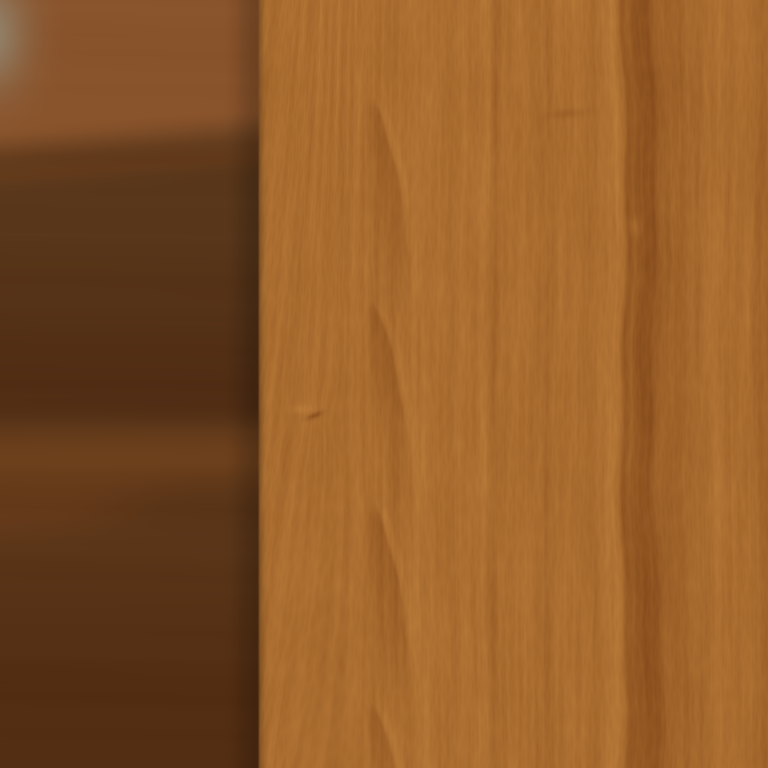
Write a three.js fragment shader that draws this texture.

```glsl
// Upright wooden board with arched grain and a knot, beside a blurred brown backdrop.
varying vec2 vUv;

const float BOARD_EDGE = 0.337;
const vec2 KNOT = vec2(0.41, 0.459);

vec2 hash2(vec2 p) {
  return fract(sin(vec2(dot(p, vec2(127.1, 311.7)), dot(p, vec2(269.5, 183.3)))) * 4375.85);
}

// Distance to the nearest scattered point, from 0 to about 1.
float cellular(vec2 p) {
  vec2 cell = floor(p), f = fract(p);
  float nearest = 2.0;
  for (int j = -1; j <= 1; j++) {
    for (int i = -1; i <= 1; i++) {
      vec2 o = vec2(float(i), float(j));
      nearest = min(nearest, length(o + hash2(cell + o) - f));
    }
  }
  return nearest;
}

float layeredSines(float x, float phase) {
  float sum = 0.0, amp = 0.5, freq = 1.0;
  for (int i = 0; i < 4; i++) {
    sum += amp * sin(x * freq + phase + float(i) * 1.7);
    freq *= 1.83;
    amp *= 0.72;
  }
  return sum;
}

float bump(float x, float centre, float width) {
  float d = (x - centre) / width;
  return exp(-d * d);
}

// Out-of-focus horizontal layers.
vec3 backdrop(vec2 p) {
  float slant = p.y - 0.08 * p.x;
  vec3 col = mix(vec3(0.325, 0.178, 0.072), vec3(0.35, 0.205, 0.092), smoothstep(0.10, 0.29, p.y));
  col = mix(col, vec3(0.315, 0.178, 0.078), smoothstep(0.43, 0.47, p.y));
  col = mix(col, vec3(0.345, 0.212, 0.102), smoothstep(0.49, 0.72, p.y));
  col += vec3(0.075, 0.046, 0.018) * bump(p.y, 0.405, 0.036);
  col += vec3(0.04, 0.018, 0.006) * bump(slant, 0.335, 0.04) * smoothstep(0.27, 0.05, p.x);
  col += vec3(0.04, 0.018, 0.005) * bump(slant, 0.772, 0.017);
  col = mix(col, vec3(0.535, 0.325, 0.168), smoothstep(0.772, 0.835, slant));
  col += 0.005 * layeredSines(p.y * 45.0, p.x * 3.0);
  float glow = exp(-dot((p - vec2(-0.015, 0.955)) / vec2(0.05, 0.07), (p - vec2(-0.015, 0.955)) / vec2(0.05, 0.07)));
  col = mix(col, vec3(0.58, 0.54, 0.46), 0.85 * glow);
  return col * (1.0 - 0.2 * smoothstep(0.29, BOARD_EDGE, p.x));
}

// Stacked pointed arches: crisp right flank, straight left side.
float arches(vec2 p) {
  float shade = 0.0;
  for (int i = 0; i < 4; i++) {
    float drop = 0.878 - 0.262 * float(i) - p.y;
    float below = max(drop, 0.0);
    float flank = 0.484 + 0.06 * (1.0 - exp(-below / 0.13)) + 0.001 * sin(p.y * 60.0);
    float fade = smoothstep(0.0, 0.03, drop) * smoothstep(0.34, 0.07, drop);
    float inside = smoothstep(flank + 0.003, flank - 0.003, p.x) * smoothstep(0.474, 0.487, p.x);
    shade += fade * inside * (0.35 + 0.65 * smoothstep(flank - 0.05, flank, p.x));
    shade -= 0.45 * fade * bump(p.x, flank + 0.007, 0.005);
  }
  return shade;
}

// Grain lines lean on the left and ripple near the dark stripe.
float grainAxis(vec2 p) {
  float lean = 0.11 * (p.y - 0.46) * smoothstep(0.49, 0.36, p.x);
  float ripple = 0.005 * sin(p.y * 9.0 + 1.0) + 0.002 * sin(p.y * 31.0);
  vec2 k = (p - KNOT) / vec2(0.03, 0.04);
  float swirl = 0.010 * k.x * exp(-dot(k, k));
  return p.x - lean + swirl - ripple * bump(p.x, 0.835, 0.06) - 0.002 * sin(p.y * 6.0 + p.x * 14.0);
}

float stripes(float g) {
  float tone = 0.0;
  tone -= 0.55 * smoothstep(0.807, 0.815, g) * smoothstep(0.94, 0.82, g);
  tone -= 0.22 * bump(g, 0.845, 0.012);
  tone += 0.18 * bump(g, 0.797, 0.010);
  tone -= 0.22 * bump(g, 0.644, 0.006);
  tone += 0.20 * bump(g, 0.629, 0.008);
  tone -= 0.16 * bump(g, 0.715, 0.007);
  tone += 0.14 * bump(g, 0.555, 0.014);
  tone -= 0.30 * smoothstep(0.975, 0.995, g);
  return tone;
}

vec3 board(vec2 p) {
  float g = grainAxis(p);
  float tone = 0.74 + stripes(g) - 0.38 * arches(p);
  tone += 0.075 * layeredSines(g * 95.0, 1.2 * sin(p.y * 2.5));
  tone += 0.055 * layeredSines(g * 330.0, 0.8 * sin(p.y * 4.0 + g * 20.0));
  tone += 0.035 * layeredSines(p.y * 17.0, g * 23.0);
  // Long fibres and short pores.
  tone += 0.28 * (cellular(vec2(g * 85.0, p.y * 5.0)) - 0.48);
  tone += 0.20 * (cellular(vec2(g * 210.0, p.y * 38.0)) - 0.48);
  // Knot with a pale crest and short cross marks.
  vec2 k = p - KNOT;
  float bend = k.y - 0.35 * k.x;
  tone -= 0.75 * bump(bend, 0.0, 0.004) * bump(k.x, 0.0, 0.010);
  tone += 0.30 * bump(k.y, 0.008, 0.006) * bump(k.x, -0.018, 0.016);
  tone -= 0.28 * bump(p.y - 0.1 * p.x, 0.778, 0.006) * bump(p.x, 0.74, 0.025);
  tone += 0.35 * bump(p.y, 0.705, 0.014) * bump(p.x, 0.827, 0.010);
  vec3 col = mix(vec3(0.555, 0.325, 0.125), vec3(0.71, 0.465, 0.212), clamp(tone, -0.2, 1.2));
  return col * (1.0 - 0.22 * bump(p.x, BOARD_EDGE, 0.006));
}

void main() {
  float onBoard = smoothstep(BOARD_EDGE - 0.002, BOARD_EDGE + 0.002, vUv.x);
  gl_FragColor = vec4(mix(backdrop(vUv), board(vUv), onBoard), 1.0);
}
```
